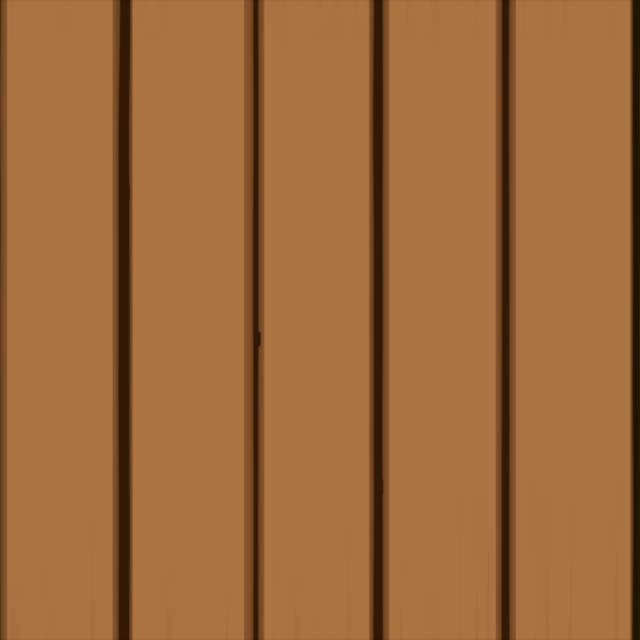
Give the GLSL for this texture, as a three.js fragment shader.

```glsl
varying vec2 vUv;

const float PLANKS = 5.0;
const float SOFT = 0.0016;        // half width of the edge blur
const float WOBBLE = 0.0016;      // hand-drawn drift of the gap sides
const float NICK_WIDTH = 0.0035;
const float NICK_LENGTH = 0.013;
const float STREAK_STRENGTH = 0.035;
const vec3 WOOD = vec3(0.67, 0.45, 0.26);
const vec3 BEVEL = vec3(0.51, 0.32, 0.165);
const vec3 BEVEL_SHADE = vec3(0.43, 0.26, 0.13);
const vec3 GAP = vec3(0.20, 0.095, 0.015);
const vec3 LAST_GAP = vec3(0.13, 0.08, 0.0);

float hash(vec2 p) {
  return fract(sin(dot(p, vec2(127.1, 311.7))) * 4375.85);
}

float noise(vec2 p) {
  vec2 cell = floor(p);
  vec2 f = fract(p);
  f = f * f * (3.0 - 2.0 * f);
  return mix(mix(hash(cell), hash(cell + vec2(1.0, 0.0)), f.x),
             mix(hash(cell + vec2(0.0, 1.0)), hash(cell + 1.0), f.x), f.y);
}

// Soft band covering left < x < right
float band(float x, float left, float right, float soft) {
  return smoothstep(left - soft, left + soft, x)
       * (1.0 - smoothstep(right - soft, right + soft, x));
}

// Faint grain that fades in towards the plank ends
float grain(vec2 uv) {
  float streak = smoothstep(0.72, 0.95, noise(vec2(uv.x * 110.0, uv.y * 2.0)));
  float reach = 0.06 + 0.25 * hash(vec2(floor(uv.x * 55.0), 3.0));
  float bottom = 1.0 - smoothstep(0.0, reach, uv.y);
  float top = 1.0 - smoothstep(0.0, 0.08, 1.0 - uv.y);
  return streak * max(bottom, 0.6 * top);
}

// Paints one seam; wide and narrow gaps alternate
vec3 paintSeam(vec3 color, vec2 uv, float i) {
  float odd = mod(i, 2.0);
  float k = i - 3.0;
  float offset = mix(0.0097 - 0.005 * i,
                     -0.0095 + 0.0009 * k * k + 0.0003 * k, odd);
  float halfGap = mix(0.00195 + 0.00098 * i, 0.0091 - 0.00065 * i, odd);
  float leftBevel = mix(0.0195 - 0.0026 * i, 0.0104 - 0.0013 * i, odd);
  float rightBevel = min(0.0104, 0.0013 + 0.0039 * i);

  float x = uv.x - i / PLANKS - offset;
  x -= floor(x + 0.5);

  // Bevels, shaded towards the gap
  float bevel = band(x, -halfGap - leftBevel, halfGap + rightBevel, SOFT);
  float shade = 1.0 - smoothstep(0.0, 0.008, abs(x) - halfGap);
  color = mix(color, mix(BEVEL, BEVEL_SHADE, shade), bevel);

  // Dark gap with uneven sides and a small nick
  float leftDrift = (noise(vec2(i * 7.0, uv.y * 5.0)) - 0.5) * WOBBLE;
  float rightDrift = (noise(vec2(i * 13.0, uv.y * 6.0)) - 0.5) * WOBBLE;
  float lean = 0.0024 * odd * smoothstep(0.75, 1.0, uv.y) * step(i, 1.5);
  float nickY = fract(0.93 - 0.23 * i);
  float nick = 1.0 - smoothstep(0.7, 1.0, abs(uv.y - nickY) / NICK_LENGTH);
  nick *= NICK_WIDTH / (1.0 + 3.0 * (i - 2.0) * (i - 2.0));
  float gap = band(x, -halfGap + leftDrift + lean,
                   halfGap + rightDrift + lean + nick, SOFT * 1.2);
  return mix(color, mix(GAP, LAST_GAP, step(PLANKS - 0.5, i)), gap);
}

void main() {
  vec3 color = WOOD * (1.0 - STREAK_STRENGTH * grain(vUv));
  for (int n = 1; n <= 5; n++) {
    color = paintSeam(color, vUv, float(n));
  }

  // Slight darkening along the top and bottom ends
  float endDistance = min(vUv.y, 1.0 - vUv.y);
  color *= 1.0 - 0.06 * (1.0 - smoothstep(0.0, 0.004, endDistance));
  gl_FragColor = vec4(color, 1.0);
}
```
